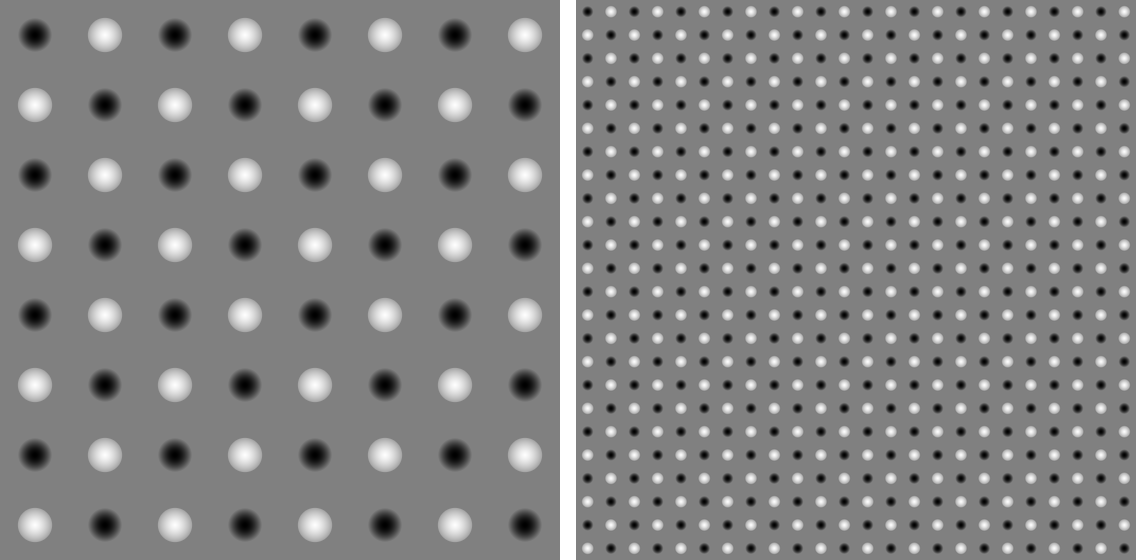
Left: one tile. Right: repeated 3 by 3.
This pattern is drawn by a Shadertoy shader. Its source:

```glsl
const float REPEATS = 8.0;         // cells across and down, even so the checker wraps
const float DOT_RADIUS = 0.245;    // in cell widths
const float BACKGROUND = 0.502;
const float LIGHT_CONE = 0.20;     // linear falloff of light dots
const float LIGHT_BOWL = 0.16;     // quadratic falloff of light dots
const float DARK_RIM = 0.50;       // value at the rim of dark dots
const float HALF_PI = 1.5707963;

// Bright centre, dimmer but distinct rim; r runs from 0 to 1
float lightDot(float r) {
    return 1.0 - r * (LIGHT_CONE + LIGHT_BOWL * r);
}

// Broad black centre that rises into the background
float darkDot(float r) {
    return DARK_RIM * (1.0 - cos(HALF_PI * r));
}

void mainImage(out vec4 fragColor, in vec2 fragCoord) {
    // Cell grid
    vec2 grid = fragCoord / iResolution.xy * REPEATS;
    vec2 cell = floor(grid);
    float dist = length(fract(grid) - 0.5);
    float pixel = REPEATS / min(iResolution.x, iResolution.y);

    // Alternate light and dark dots, light at the lower left
    float isDark = mod(cell.x + cell.y, 2.0);
    float r = min(dist / DOT_RADIUS, 1.0);
    float shade = mix(lightDot(r), darkDot(r), isDark);

    // Antialiased disc over the flat ground
    float coverage = clamp(0.5 + (DOT_RADIUS - dist) / pixel, 0.0, 1.0);
    fragColor = vec4(vec3(mix(BACKGROUND, shade, coverage)), 1.0);
}
```
